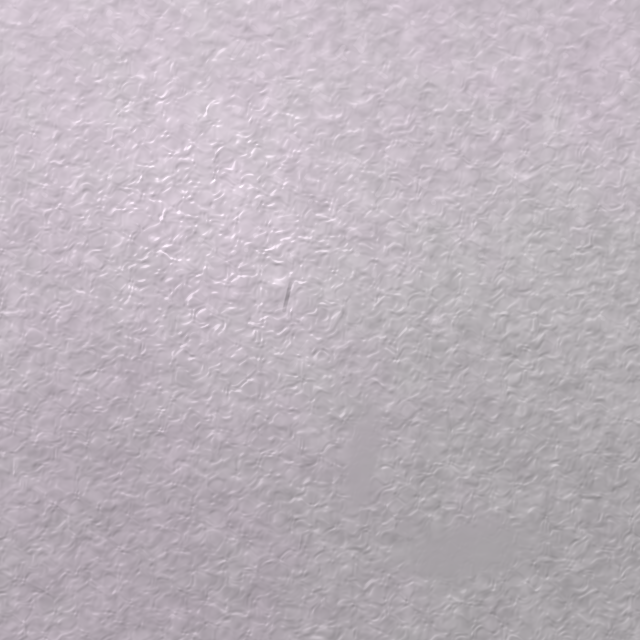
Write a Shadertoy shader that draws this texture.

```glsl
float hash(vec2 cell) {
    return fract(sin(dot(cell, vec2(127.1, 311.7))) * 43758.5453);
}

float valueNoise(vec2 p) {
    vec2 cell = floor(p);
    vec2 f = fract(p);
    f = f * f * (3.0 - 2.0 * f);
    float low = mix(hash(cell), hash(cell + vec2(1.0, 0.0)), f.x);
    float high = mix(hash(cell + vec2(0.0, 1.0)), hash(cell + vec2(1.0)), f.x);
    return mix(low, high, f.y);
}

vec2 rotate(vec2 p, float angle) {
    float c = cos(angle), s = sin(angle);
    return vec2(c * p.x - s * p.y, s * p.x + c * p.y);
}

// Crumpled surface height; detail sets the weight of the finest octave
float crumple(vec2 uv, float detail) {
    vec2 warp = vec2(valueNoise(uv * 60.0 + 7.3), valueNoise(uv * 60.0 + 41.9)) - 0.5;
    vec2 p = uv + warp * 0.012;
    float coarse = valueNoise(rotate(p, 0.35) * vec2(78.0, 100.0));
    float fine = valueNoise(rotate(p, -0.5) * vec2(150.0, 195.0) + 19.0);
    return coarse * 0.62 + fine * 0.42 * detail;
}

// Soft elliptical falloff, 1 at the centre
float softSpot(vec2 uv, vec2 centre, vec2 radius, float angle) {
    vec2 d = rotate(uv - centre, angle) / radius;
    return exp(-dot(d, d));
}

// Tapered line from a to b
float scratch(vec2 uv, vec2 a, vec2 b, float width) {
    vec2 ab = b - a;
    float t = clamp(dot(uv - a, ab) / dot(ab, ab), 0.0, 1.0);
    float d = length(uv - a - ab * t);
    return (1.0 - smoothstep(width * 0.3, width, d)) * sin(3.14159 * mix(0.15, 0.9, t));
}

// Broad light: pale top, dim lower right, glare left of centre
float broadLight(vec2 uv, float glare) {
    float light = mix(0.68, 0.79, smoothstep(0.05, 1.0, uv.y));
    light += 0.035 * (0.5 - uv.x) + 0.055 * glare;
    return light + 0.02 * (valueNoise(uv * 5.0 + 3.0) - 0.5);
}

void mainImage(out vec4 fragColor, in vec2 fragCoord) {
    vec2 uv = fragCoord / iResolution.xy;

    float glare = softSpot(uv, vec2(0.33, 0.68), vec2(0.20, 0.28), -0.5);
    float worn = softSpot(uv, vec2(0.565, 0.28), vec2(0.028, 0.10), 0.12);
    worn = max(worn, softSpot(uv, vec2(0.73, 0.14), vec2(0.12, 0.05), -0.15));
    worn = smoothstep(0.15, 0.8, worn);

    // Relief lit from the upper left, softer toward the top
    float detail = mix(1.0, 0.5, smoothstep(0.65, 1.0, uv.y));
    vec2 lightStep = vec2(-0.0018, 0.0032);
    float height = crumple(uv, detail);
    float relief = height - crumple(uv + lightStep, detail);
    float grain = relief * mix(0.17, 0.22, glare);

    // Mottling and scattered pale flakes
    float mottle = valueNoise(uv * 44.0 + 5.0) + valueNoise(uv * 88.0 + 23.0) - 1.0;
    float flakeField = valueNoise(rotate(uv, 0.6) * 75.0 + 61.0);
    float flakes = smoothstep(0.76, 0.9, flakeField) * smoothstep(0.1, 0.7, uv.y);
    grain += mottle * 0.048 + flakes * 0.035;

    // Glints on slopes facing the light
    float glint = smoothstep(0.10, 0.36, relief) * (0.02 + 0.11 * glare);

    float tone = broadLight(uv, glare) + (grain + glint) * (1.0 - 0.85 * worn);
    tone -= 0.012 * worn;
    tone -= 0.14 * scratch(uv, vec2(0.444, 0.515), vec2(0.454, 0.557), 0.0045);
    tone += 0.10 * softSpot(uv, vec2(0.435, 0.56), vec2(0.014, 0.007), 0.3);

    // Mauve grey, more violet above and more neutral to the lower right
    vec3 mauve = vec3(1.0, 0.943, 0.995);
    vec3 neutral = vec3(0.985, 0.96, 0.98);
    float greyness = smoothstep(0.2, 0.9, uv.x) * (1.0 - smoothstep(0.5, 0.95, uv.y));
    greyness += 0.5 * (valueNoise(uv * 22.0 + 91.0) - 0.3);
    vec3 tint = mix(mauve, neutral, clamp(greyness, 0.0, 1.0));

    fragColor = vec4(clamp(tone * tint, 0.0, 1.0), 1.0);
}
```
